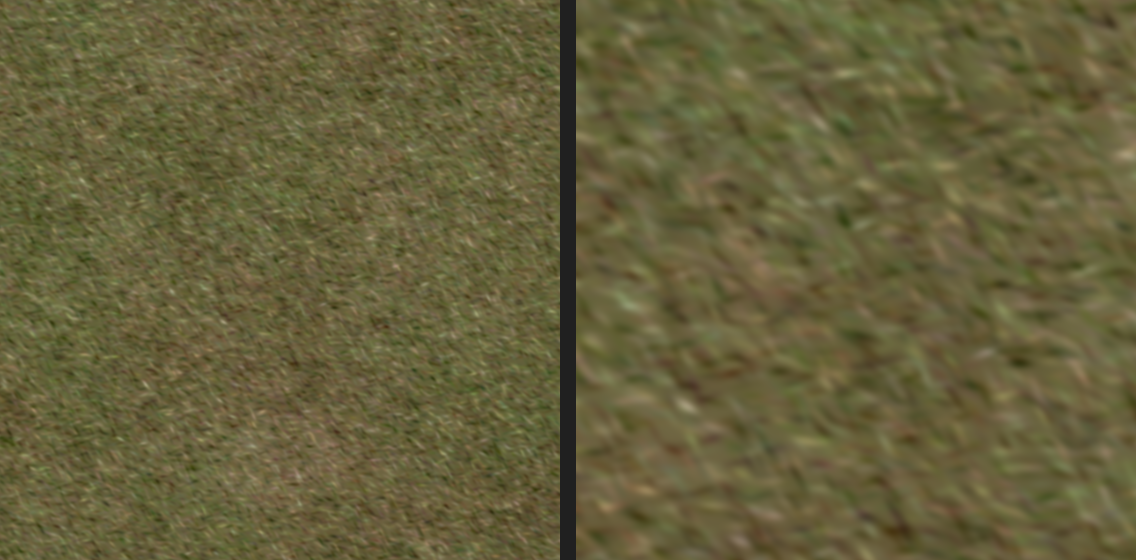
Left, the full canvas; right, a detail of the centre.
Write a WebGL 2 fragment shader that draws this texture.

```glsl
#version 300 es
precision highp float;
// Short, worn turf: soft slanted blades in olive, straw and moss over faint broad patches.

uniform vec2 u_resolution;
out vec4 fragColor;

vec3 hash3(vec3 p) {
    p = fract(p * vec3(0.1031, 0.1030, 0.0973));
    p += dot(p, p.yxz + 33.33);
    return fract((p.xxy + p.yxx) * p.zyx);
}

// Sum of randomly placed soft strokes, four per cell.
// Returns x: lightness, y: brown against green, z: blue against yellow.
vec3 scatterStrokes(vec2 p, vec2 strokeSize, float seed) {
    vec2 cell = floor(p);
    vec3 total = vec3(0.0);
    for (int y = -1; y <= 1; y++) {
        for (int x = -1; x <= 1; x++) {
            vec2 neighbour = cell + vec2(x, y);
            for (int i = 0; i < 4; i++) {
                vec3 id = vec3(neighbour + 7.0, seed + float(i) * 3.7);
                vec3 place = hash3(id);
                vec3 tone = hash3(id + 51.3) * 2.0 - 1.0;

                // Blades lean down to the right, with some spread
                float angle = -0.4 + 1.5 * (place.z - 0.5);
                vec2 along = vec2(cos(angle), sin(angle));
                vec2 offset = p - neighbour - mix(vec2(0.1), vec2(0.9), place.xy);
                vec2 local = vec2(dot(offset, along), dot(offset, vec2(-along.y, along.x)));
                local /= strokeSize;

                // A few blades are dry and catch the light
                tone.x += 1.2 * smoothstep(0.9, 0.96, tone.z * tone.z) * step(0.0, tone.x);
                total += tone * exp(-0.5 * dot(local, local));
            }
        }
    }
    return total;
}

void main() {
    vec2 uv = gl_FragCoord.xy / u_resolution.y;

    vec3 blades = scatterStrokes(uv * 76.0, vec2(0.41, 0.17), 1.0);
    vec3 tufts = scatterStrokes(uv * 22.0, vec2(0.42, 0.24), 23.0);
    vec3 patches = scatterStrokes(uv * 5.0, vec2(0.42, 0.30), 47.0);

    float light = 0.068 * blades.x + 0.017 * tufts.x + 0.013 * patches.x;
    float brown = blades.y + 0.35 * tufts.y + 0.35 * patches.y;
    float blue = blades.z + 0.2 * tufts.z;

    // Olive ground, then lightness and the two tints
    vec3 color = vec3(0.398, 0.377, 0.231);
    color += light * vec3(1.04, 1.0, 0.95);
    color += brown * vec3(0.021, -0.011, 0.009);
    color += blue * vec3(-0.004, 0.0, 0.022);

    fragColor = vec4(clamp(color, 0.0, 1.0), 1.0);
}
```
